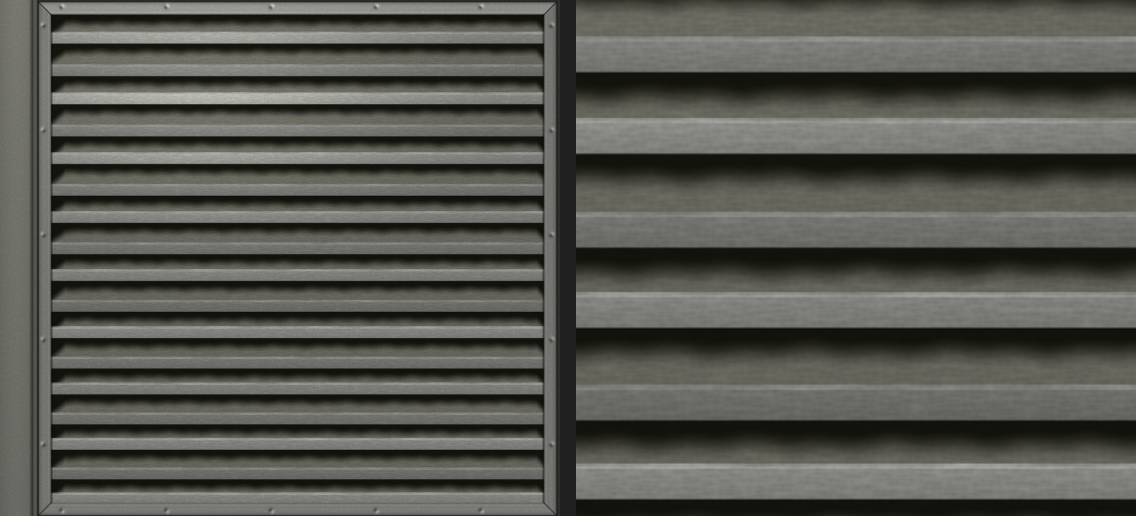
Left: the whole. Right: its middle third, enlarged.
Reproduce this texture procedurally as a Shadertoy shader.

```glsl
#define SLATS 17
#define FIRST_EDGE 0.9124
#define PITCH 0.0592
#define PITCH_SHRINK 0.000212
#define LIP 0.0225
#define HIGHLIGHT 0.0028
#define FRAME 0.0248
#define RIVET_GAP 0.203
#define GRAIN 0.10
#define OPEN_CENTRE vec2(0.5763, 0.4986)
#define OPEN_HALF vec2(0.4774, 0.4732)

const vec3 GAP_COLOUR = vec3(0.075, 0.075, 0.05);
const vec3 SLOPE_COLOUR = vec3(0.41, 0.41, 0.375);
const vec3 LIP_COLOUR = vec3(0.485, 0.485, 0.47);
const vec3 SHINE_COLOUR = vec3(0.62, 0.63, 0.615);

vec2 hash2(vec2 p) {
    return fract(sin(vec2(dot(p, vec2(127.1, 311.7)), dot(p, vec2(269.5, 183.3)))) * 4375.85);
}

// Distance to the nearest scattered point
float cellular(vec2 p) {
    vec2 cell = floor(p), f = fract(p);
    float nearest = 2.0;
    for (int y = -1; y <= 1; y++)
        for (int x = -1; x <= 1; x++) {
            vec2 o = vec2(x, y);
            nearest = min(nearest, length(o + hash2(cell + o) - f));
        }
    return nearest;
}

// Height of the lower edge of a slat; odd slats hang a little lower
float slatEdge(float i) {
    float sag = mod(i, 2.0) > 0.5 ? -0.0028 : 0.0014;
    return FIRST_EDGE - PITCH * i + PITCH_SHRINK * i * i + sag;
}

// Soft light from the upper left
float glow(vec2 p) {
    vec2 d = (p - vec2(0.40, 0.84)) / vec2(0.38, 0.24);
    return exp(-dot(d, d));
}

vec3 louvre(vec2 p, float px) {
    float id = 0.0;
    for (int i = 0; i < SLATS; i++)
        if (p.y < slatEdge(float(i) - 1.0)) id = float(i);
    float h = p.y - slatEdge(id);
    float depth = slatEdge(id - 1.0) - p.y;
    vec2 side = OPEN_HALF.x + (p.x - OPEN_CENTRE.x) * vec2(1.0, -1.0);

    // Sloping face, shaded by the slat above and by the side walls
    float wedge = 0.022 * max(0.0, 1.0 - side.x / 0.028)
                + 0.012 * max(0.0, 1.0 - side.y / 0.014);
    float ripple = 0.0008 * (sin(p.x * 61.0 + id * 2.3) + sin(p.x * 143.0 - id));
    float lit = smoothstep(0.005, 0.026, depth - wedge + ripple);
    vec3 colour = mix(GAP_COLOUR, SLOPE_COLOUR, lit);

    // Upright lip with a bright fold along its top
    float odd = mod(id, 2.0);
    float tone = 1.06 - 0.13 * odd + 0.10 * (hash2(vec2(id, 4.0)).x - 0.5);
    vec3 lip = LIP_COLOUR * tone * mix(0.92, 1.04, h / LIP);
    lip *= 1.0 + 0.28 * glow(p) * (1.0 - 0.5 * odd);
    float fold = 1.0 - smoothstep(HIGHLIGHT * 0.4, HIGHLIGHT * 0.6 + px, abs(h - LIP));
    colour = mix(colour, lip, 1.0 - smoothstep(LIP - px, LIP + px, h));
    float worn = 0.65 + 0.2 * sin(p.x * 17.0 + id * 4.1) * sin(p.x * 47.0 + id);
    colour = mix(colour, SHINE_COLOUR * tone, fold * worn);
    colour = mix(GAP_COLOUR * 0.6, colour, smoothstep(0.0, 0.0015 + px, h));

    // Brushed streaks and darkening against the frame
    colour *= 1.0 + GRAIN * (cellular(p * vec2(55.0, 330.0) + id) - 0.5);
    colour *= 0.96 + 0.12 * glow(p);
    return colour * mix(0.45, 1.0, smoothstep(0.0, 0.005, min(side.x, side.y)));
}

vec3 frameRail(vec2 p, vec2 q, float d, float px) {
    bool level = q.y > q.x;
    float across = d / FRAME;
    float tone = level ? (p.y > 0.5 ? 1.03 : 0.90) : 0.86;
    vec3 colour = LIP_COLOUR * tone * (0.85 + 0.25 * sin(across * 3.1416));
    colour *= 1.0 + 0.15 * glow(p);
    // Rolled inner edge, mitre seam and rivets
    colour *= 1.0 + 0.18 * exp(-pow((across - 0.16) / 0.10, 2.0));
    float seam = 1.0 - smoothstep(0.0006, 0.0012 + px, abs(q.x - q.y));
    colour *= 1.0 - 0.45 * seam;
    float along = (level ? p.x - 0.323 : p.y - 0.951) / RIVET_GAP;
    vec2 r = vec2((fract(along + 0.5) - 0.5) * RIVET_GAP, d - 0.0155) / 0.0042;
    return colour * (1.0 + 0.65 * exp(-dot(r, r)) * (r.x + r.y));
}

vec3 post(vec2 p, float px) {
    vec3 colour = mix(SLOPE_COLOUR, LIP_COLOUR, 0.45) * (0.94 + 0.08 * sin(p.x * 48.0));
    colour *= 0.92 + 0.12 * p.y;
    // Folded edge and groove beside the frame
    colour *= 1.0 - 0.5 * smoothstep(0.055, 0.064, p.x);
    float bead = 1.0 - smoothstep(0.002, 0.003 + px, abs(p.x - 0.068));
    return mix(colour, SLOPE_COLOUR * 0.82, bead);
}

void mainImage(out vec4 fragColor, in vec2 fragCoord) {
    vec2 p = fragCoord / iResolution.xy * vec2(1.0847, 1.0);
    float px = 1.0 / iResolution.y;
    vec2 q = abs(p - OPEN_CENTRE) - OPEN_HALF;
    float d = max(q.x, q.y);

    vec3 outside = p.x < 0.0735 ? post(p, px) : SLOPE_COLOUR * 0.45;
    vec3 rail = frameRail(p, q, d, px);
    vec3 colour = mix(rail, outside, smoothstep(FRAME - px, FRAME + px, d));
    colour *= 1.0 - 0.45 * exp(-pow((d - FRAME) / 0.0018, 2.0));
    colour = mix(louvre(p, px), colour, smoothstep(-px, px, d));

    // Fine paint texture
    colour *= 1.0 + GRAIN * 0.7 * (cellular(p * 210.0) - 0.5);
    fragColor = vec4(clamp(colour, 0.0, 1.0), 1.0);
}
```
